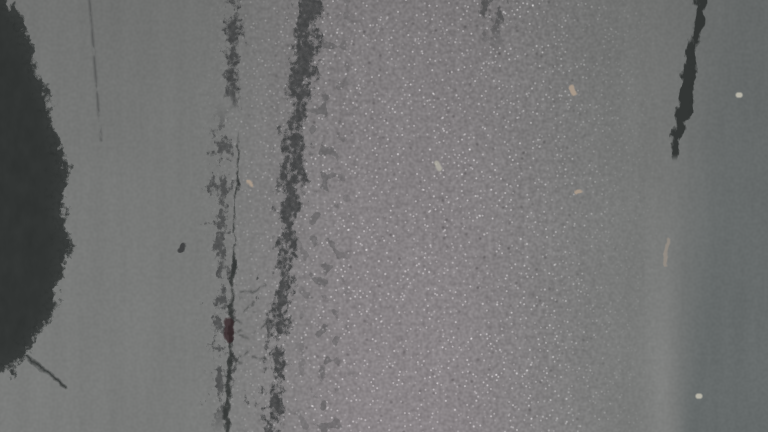
Write a WebGL 2 fragment shader that draws this texture.

```glsl
#version 300 es
precision highp float;
// Weathered asphalt with damp stains, tracks, cracks and pale grit.
uniform vec2 u_resolution;
out vec4 fragColor;

const vec3 GREY = vec3(0.474, 0.48, 0.475);
const vec3 WARM = vec3(0.54, 0.52, 0.53);
const vec3 COOL = vec3(0.395, 0.415, 0.415);
const vec3 DAMP = vec3(0.185, 0.197, 0.193);
const vec3 TRACK = vec3(0.255, 0.26, 0.262);
const vec3 RUST = vec3(0.2, 0.14, 0.15);
const vec3 PALE = vec3(0.72, 0.71, 0.66);
const vec3 TAN = vec3(0.66, 0.6, 0.54);
const mat2 TURN = mat2(0.8, 0.6, -0.6, 0.8);

vec2 hash2(vec2 p) {
  vec3 q = fract(p.xyx * vec3(0.1031, 0.103, 0.0973));
  q += dot(q, q.yzx + 33.33);
  return fract((q.xx + q.yz) * q.zy);
}

float slope(vec2 cell, vec2 offset) {
  float a = 6.2832 * hash2(cell).x;
  return dot(vec2(cos(a), sin(a)), offset);
}

float gradientNoise(vec2 p) {
  vec2 i = floor(p), f = fract(p), e = vec2(1, 0);
  vec2 w = f * f * f * (f * (f * 6.0 - 15.0) + 10.0);
  float low = mix(slope(i, f), slope(i + e, f - e), w.x);
  float high = mix(slope(i + e.yx, f - e.yx), slope(i + 1.0, f - 1.0), w.x);
  return 1.4 * mix(low, high, w.y);
}

float fbm(vec2 p) {
  float sum = 0.0, amp = 0.55;
  for (int i = 0; i < 4; i++) {
    sum += amp * gradientNoise(p);
    p = TURN * p * 2.03 + 17.3;
    amp *= 0.5;
  }
  return sum;
}

// Soft window between two values
float window(float v, float lo, float hi, float soft) {
  return smoothstep(lo - soft, lo + soft, v) * (1.0 - smoothstep(hi - soft, hi + soft, v));
}

// Strip around a centre line with a ragged border
float strip(float x, float centre, float halfWidth, float rough, float soft) {
  return smoothstep(-soft, soft, halfWidth - abs(x - centre) + rough);
}

float segment(vec2 p, vec2 a, vec2 b, float radius, float soft) {
  vec2 d = b - a;
  float t = clamp(dot(p - a, d) / dot(d, d), 0.0, 1.0);
  return 1.0 - smoothstep(radius - soft, radius + soft, length(p - a - d * t));
}

float chip(vec2 p, vec2 centre, vec2 reach, float radius) {
  return segment(p, centre - reach, centre + reach, radius, 0.003);
}

// One scattered fleck per cell of a turned grid
float flecks(vec2 p, float density, float chance, float radius) {
  p = TURN * p * density;
  vec2 cell = floor(p), rnd = hash2(cell + 5.0);
  float d = length(fract(p) - 0.25 - 0.5 * hash2(cell + 41.0));
  return step(rnd.x, chance) * rnd.y * (1.0 - smoothstep(0.0, radius, d));
}

vec3 pavement(vec2 p) {
  float warm = smoothstep(0.42, 0.85, p.x) * (1.0 - smoothstep(1.0, 1.52, p.x));
  vec3 c = mix(GREY, WARM, warm * mix(1.0, 0.7, p.y));
  float edge = 1.575 + 0.06 * p.y;
  float cool = smoothstep(edge - 0.03 - 0.12 * p.y, edge + 0.03 + 0.1 * p.y, p.x);
  c = mix(c, COOL, cool * mix(1.0, 0.65, p.y));
  c += 0.025 * window(p.x, 1.5, 1.565, 0.03) * (1.0 - smoothstep(0.25, 0.6, p.y));
  c *= 1.0 - 0.07 * p.y * p.y;
  c += 0.014 * fbm(p * vec2(28, 2)) + 0.012 * fbm(p * 5.0);
  float coarse = window(p.x, 0.6, 1.38, 0.2);
  c += (0.012 + 0.03 * coarse) * (gradientNoise(p * 130.0) + 0.7 * gradientNoise(p.yx * 71.0));
  float grit = flecks(p, 95.0, 0.35, 0.38) + flecks(p + 7.1, 63.0, 0.2, 0.28);
  return c + coarse * (0.22 * grit - 0.1 * flecks(p + 3.7, 60.0, 0.12, 0.35));
}

void main() {
  vec2 p = gl_FragCoord.xy / u_resolution.y;
  float aa = 2.0 / u_resolution.y;
  float n = fbm(p * vec2(36, 22)), fine = fbm(p * 80.0 + 9.0), wide = fbm(p * vec2(14, 9) + 4.0);
  vec2 bent = p + 0.009 * vec2(fbm(p * 30.0), fbm(p * 30.0 + 31.0));
  vec3 c = pavement(p);
  // Damp patch on the left
  float dy = p.y - 0.45;
  float rim = 0.158 - (dy > 0.0 ? 0.44 : 1.35) * dy * dy;
  float inside = min(rim - p.x, 0.8 * (p.y - 0.14 + 0.1 * p.x)) + 0.025 * (n + wide) + 0.018 * fine;
  float damp = max(smoothstep(-0.006, 0.01, inside), segment(bent, vec2(0.06, 0.175), vec2(0.15, 0.105), 0.003, aa));
  float thin = 1.0 - smoothstep(0.0, 0.06, inside);
  c = mix(c, DAMP + 0.05 * thin * (fine + 0.4) + 0.02 * n, damp * 0.96);
  // Long tracks and scattered spots
  float lean = 0.038 * p.y, lean2 = 0.088 * p.y;
  float upper = strip(p.x, 0.505 + lean, 0.01, 0.028 * n + 0.022 * fine, 0.01) * smoothstep(0.74, 0.82, p.y + 0.08 * n);
  float patches = strip(p.x, 0.512, 0.01, 0.07 * n + 0.035 * fine - 0.006, 0.014) * window(p.y, 0.03, 0.72, 0.05);
  float seamWidth = mix(0.005, 0.001, smoothstep(0.1, 0.6, p.y));
  float seam = strip(bent.x, 0.525 + lean, seamWidth, 0.007 * n + 0.004 * fine, 0.004) * (1.0 - smoothstep(0.64, 0.72, p.y));
  float broad = strip(p.x, 0.625 + lean2, 0.006 + 0.017 * p.y, 0.04 * n + 0.025 * fine + 0.015 * wide, 0.012);
  float fringe = strip(p.x, 0.6 + lean2, 0.008, 0.07 * n + 0.03 * fine - 0.02, 0.014);
  float spots = smoothstep(0.24, 0.48, gradientNoise(p * vec2(38, 33)) + 0.35 * fine) * window(p.x, 0.7, 0.8, 0.05);
  float topMarks = strip(p.x, 1.14, 0.02, 0.12 * n + 0.04 * fine - 0.015, 0.02) * smoothstep(0.86, 0.98, p.y);
  float stain = max(max(upper, broad), 0.8 * max(patches, fringe));
  c = mix(c, TRACK, clamp((0.82 + 0.35 * fine) * stain, 0.0, 0.95));
  c = mix(c, TRACK, max(0.36 * spots, 0.6 * topMarks));
  c = mix(c, DAMP, 0.8 * seam);
  // Right drip and left scratch
  float drip = strip(bent.x, 1.446 + 0.18 * p.y, 0.004 + 0.01 * smoothstep(0.64, 0.72, p.y), 0.018 * (n + wide), 0.004);
  c = mix(c, DAMP, 0.93 * drip * smoothstep(0.625, 0.645, p.y));
  float scratch = segment(p + 0.002 * n, vec2(0.206, 1.02), vec2(0.234, 0.675), 0.002, aa);
  c = mix(c, TRACK, 0.6 * scratch * smoothstep(-0.4, 0.1, n));
  // Zigzag cracks beside a rusty hollow
  vec2 hub = vec2(0.53, 0.235);
  float crack = 0.0;
  for (int i = 0; i < 12; i++) {
    vec2 a = hub + vec2(0.028 * float(i % 3), 0.05 * float(i / 3) - 0.06);
    vec2 rnd = hash2(vec2(i + 11, 4));
    crack = max(crack, segment(bent, a, a + vec2(0.028, 0.07 * rnd.y - 0.03), 0.002, aa));
  }
  c = mix(c, DAMP, 0.5 * crack * smoothstep(-0.3, 0.15, n));
  c = mix(c, RUST, 0.75 * chip(bent, hub, vec2(0, 0.02), 0.009));
  // Loose chips and leaves
  c = mix(c, TRACK, chip(bent, vec2(0.421, 0.427), vec2(0.002, 0.005), 0.007));
  c = mix(c, PALE, chip(p, vec2(1.711, 0.78), vec2(0.002, 0), 0.006));
  c = mix(c, PALE, chip(p, vec2(1.618, 0.083), vec2(0.002, 0), 0.006));
  c = mix(c, PALE, 0.7 * chip(p, vec2(1.014, 0.616), vec2(0.003, -0.006), 0.006));
  c = mix(c, TAN, chip(bent, vec2(1.324, 0.791), vec2(0.002, -0.005), 0.007));
  c = mix(c, TAN, chip(bent, vec2(1.338, 0.555), vec2(0.004, 0.002), 0.005));
  c = mix(c, TAN, chip(bent, vec2(0.578, 0.575), vec2(0.006, -0.002), 0.004));
  c = mix(c, TAN, 0.5 * chip(bent, vec2(1.544, 0.416), vec2(0.004, 0.03), 0.005));
  fragColor = vec4(clamp(c, 0.0, 1.0), 1.0);
}
```
